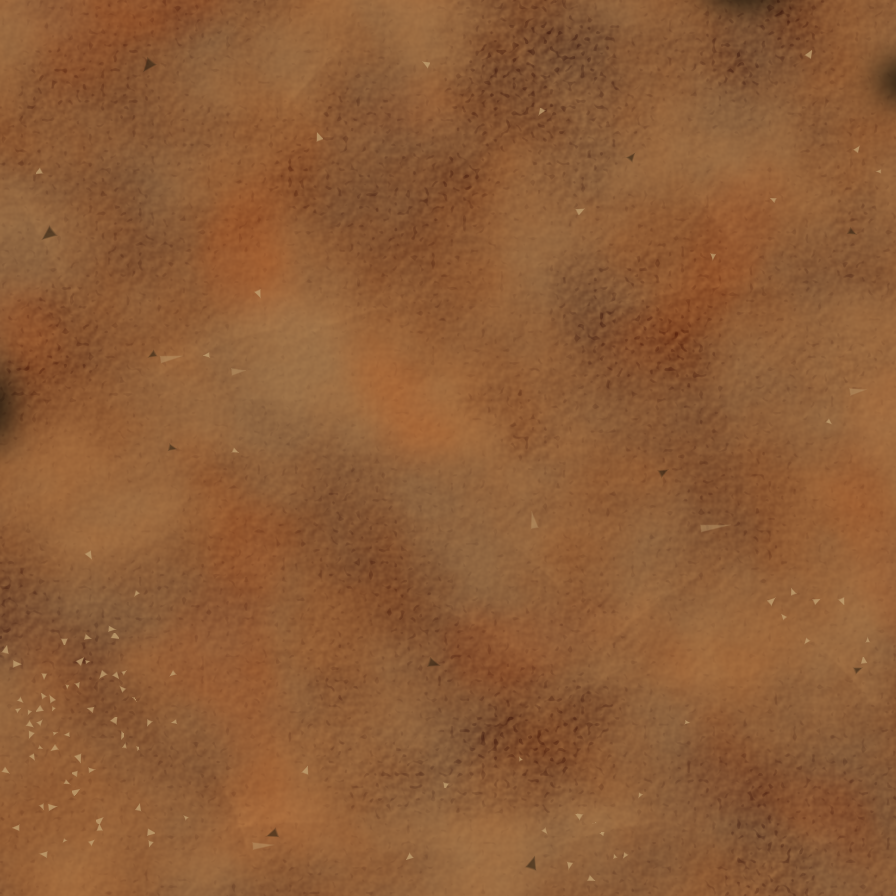
This texture is drawn by a Shadertoy shader. Its source:

```glsl
// Weathered brown plaster: soft cloudy stains built from gradient-noise fbm,
// with embossed grain, clustered dark specks, faint brush strokes,
// pale chips and scratches, and a few scorched patches along the border.

#define BASE_COLOR   vec3(0.554, 0.364, 0.215)
#define TONE_AXIS    vec3(0.120, 0.108, 0.068)
#define DUST_AXIS    vec3(-0.015, 0.012, 0.022)
#define RUST_AXIS    vec3(0.025, -0.022, -0.030)
#define CHIP_COLOR   vec3(0.76, 0.63, 0.44)
#define SCORCH_COLOR vec3(0.18, 0.13, 0.07)
#define CLOUD_SCALE  4.5
#define CLOUD_GAIN   1.0
#define GRAIN_SCALE  115.0
#define GRAIN_GAIN   0.65
#define STROKE_COUNT 16
#define SCRATCH_COUNT 6

float hash(vec2 p) {
    vec3 q = fract(p.xyx * 0.1031);
    q += dot(q, q.yzx + 33.33);
    return fract((q.x + q.y) * q.z);
}

vec2 gradientAt(vec2 cell) {
    float angle = 6.2832 * hash(cell + 71.0);
    return vec2(cos(angle), sin(angle));
}

float noise(vec2 p) {
    vec2 i = floor(p), f = p - i;
    vec2 u = f * f * f * (f * (f * 6.0 - 15.0) + 10.0);
    vec2 e = vec2(1.0, 0.0);
    float a = dot(gradientAt(i), f);
    float b = dot(gradientAt(i + e), f - e);
    float c = dot(gradientAt(i + e.yx), f - e.yx);
    float d = dot(gradientAt(i + 1.0), f - 1.0);
    return mix(mix(a, b, u.x), mix(c, d, u.x), u.y);
}

float fbm(vec2 p) {
    float sum = 0.0, gain = 1.0;
    for (int i = 0; i < 5; i++) {
        sum += gain * noise(p);
        p = mat2(0.8, 0.6, -0.6, 0.8) * p * 2.03 + 17.3;
        gain *= 0.48;
    }
    return sum;
}

vec2 rotate(vec2 p, float angle) {
    float c = cos(angle), s = sin(angle);
    return vec2(c * p.x + s * p.y, c * p.y - s * p.x);
}

// Soft elliptical patch, 1 at its centre
float patchAt(vec2 uv, vec2 center, vec2 radius) {
    vec2 q = (uv - center) / radius;
    return exp(-dot(q, q));
}

// One small angular chip per grid cell, kept with the given probability
float scatter(vec2 uv, float cells, float density, float size, float seed, float px) {
    vec2 id = floor(uv * cells);
    vec2 jitter = vec2(hash(id + seed), hash(id + seed + 5.7));
    vec2 q = uv - (id + 0.25 + 0.5 * jitter) / cells;
    q = rotate(q, 6.2832 * hash(id + seed + 9.1));
    float d = max(abs(q.x) * 1.2 + 0.5 * q.y, -q.y);
    float radius = size * mix(0.45, 1.0, hash(id + seed + 13.9));
    float keep = step(hash(id + seed + 21.3), density);
    return keep * (1.0 - smoothstep(radius - px, radius + px, d));
}

// Broad translucent strokes, crisp on one side and fading on the other
float brushStrokes(vec2 uv) {
    float sum = 0.0;
    for (int i = 0; i < STROKE_COUNT; i++) {
        vec2 k = vec2(float(i), 3.0);
        vec2 q = uv - vec2(hash(k), hash(k + 11.0));
        q = rotate(q, 2.4 * (hash(k + 23.0) - 0.5));
        q.y += 1.2 * q.x * q.x;
        float halfLength = mix(0.05, 0.15, hash(k + 31.0));
        float width = mix(0.02, 0.06, hash(k + 43.0));
        float across = smoothstep(0.0, 0.004, q.y) * (1.0 - smoothstep(0.0, width, q.y));
        sum += across * (1.0 - smoothstep(0.3, 1.0, abs(q.x) / halfLength));
    }
    return sum;
}

// Short tapering scrapes
float scratches(vec2 uv, float px) {
    float cover = 0.0;
    for (int i = 0; i < SCRATCH_COUNT; i++) {
        vec2 k = vec2(float(i), 57.0);
        vec2 q = uv - vec2(hash(k), hash(k + 7.0));
        q = rotate(q, 1.5708 * floor(2.0 * hash(k + 19.0)) + 0.2 * hash(k + 3.0));
        float len = mix(0.015, 0.035, hash(k + 29.0));
        float taper = 0.004 * (1.0 - q.x / len);
        float d = max(abs(q.y) - taper, abs(q.x - 0.5 * len) - 0.5 * len);
        cover = max(cover, 1.0 - smoothstep(-px, px, d));
    }
    return cover;
}

void mainImage(out vec4 fragColor, in vec2 fragCoord) {
    vec2 uv = fragCoord / iResolution.y;
    float px = 1.0 / iResolution.y;

    // Cloudy stains
    vec2 warp = 0.035 * vec2(noise(uv * 6.0 + 3.0), noise(uv * 6.0 + 40.0));
    float clouds = fbm((uv + warp) * CLOUD_SCALE + 8.0);
    float stain = smoothstep(0.08, 0.5, fbm((uv - warp) * 4.0 + 61.0));
    float tone = 0.08 + CLOUD_GAIN * clouds - 0.4 * stain;
    tone += 0.12 * noise(uv * vec2(6.0, 38.0) + 90.0);
    tone = clamp(tone, -1.1, 0.6) + 0.22 * brushStrokes(uv);

    // Embossed grain and dark specks, stronger where stained
    float rough = clamp(0.7 + 0.6 * stain - 0.7 * clouds, 0.45, 1.5);
    vec2 g = uv * GRAIN_SCALE;
    float relief = noise(g) - noise(g + vec2(0.3, -0.35));
    float fine = noise(g * 2.1 + 31.0);
    tone += GRAIN_GAIN * rough * (0.75 * relief + 0.45 * fine);
    float specks = smoothstep(0.22, 0.5, noise(g * 1.25 + 150.0) + 0.15 * (rough - 1.0));
    tone -= 0.55 * rough * specks;

    // Hue drift between dusty and rusty
    vec3 color = BASE_COLOR + TONE_AXIS * tone;
    color += DUST_AXIS * clamp(2.2 * fbm(uv * 5.0 + 120.0), -0.8, 1.0);
    color += RUST_AXIS * smoothstep(0.12, 0.5, noise(uv * 5.5 + 200.0));

    // Scorched border patches
    float scorch = patchAt(uv, vec2(-0.01, 0.545), vec2(0.03, 0.045));
    scorch += patchAt(uv, vec2(0.83, 1.01), vec2(0.045, 0.025));
    scorch += patchAt(uv, vec2(1.01, 0.91), vec2(0.035, 0.03));
    color = mix(color, SCORCH_COLOR, 0.85 * min(scorch, 1.0));

    // Pits, then pale chips gathered in a few clusters
    float pits = scatter(uv, 9.0, 0.14, 0.005, 2.0, 1.5 * px);
    color = mix(color, SCORCH_COLOR, 0.6 * pits);
    float cluster = patchAt(uv, vec2(0.05, 0.16), vec2(0.10, 0.12));
    cluster += 0.6 * patchAt(uv, vec2(0.90, 0.33), vec2(0.05, 0.04));
    cluster += 0.6 * patchAt(uv, vec2(0.68, 0.05), vec2(0.05, 0.04));
    float chips = scatter(uv, 75.0, 0.004 + 0.35 * cluster, 0.0032, 37.0, px);
    chips = max(chips, 0.55 * scratches(uv, px));
    color = mix(color, CHIP_COLOR, 0.8 * chips);

    fragColor = vec4(clamp(color, 0.0, 1.0), 1.0);
}
```
